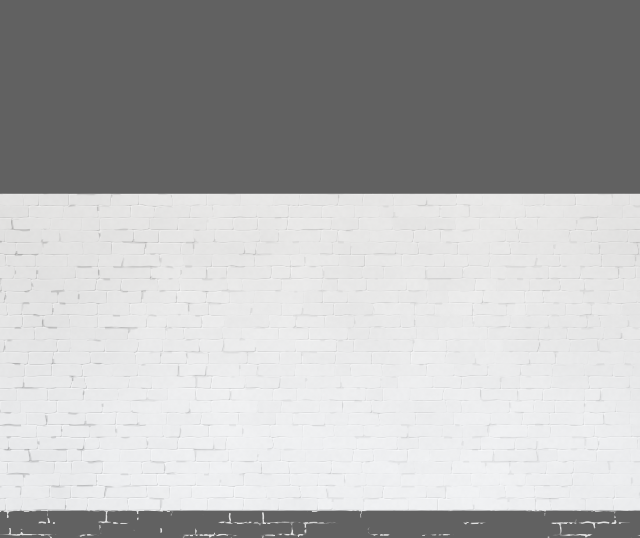
Reproduce this texture procedurally as a Shadertoy shader.

```glsl
// White painted brick wall between a plain grey field and a grey strip with worn flecks.
// Each course has joints at hashed positions; a rounded-box distance gives the relief,
// which is lit from the upper left and faded by noise like thick paint.

const vec3 GREY = vec3(0.38);
const vec3 FLECK = vec3(0.88);
const vec3 PAINT_WARM = vec3(0.905, 0.903, 0.900);
const vec3 PAINT_COOL = vec3(0.932, 0.936, 0.942);

const float WALL_BOTTOM = 0.051;
const float WALL_TOP = 0.640;
const float COURSES = 26.0;
const float BRICK_LENGTH = 0.058;
const float JOINT_HALF = 0.0008;
const float CORNER = 0.0035;

float hash(vec2 p) {
    vec3 q = fract(p.xyx * 0.1031);
    q += dot(q, q.yzx + 33.33);
    return fract((q.x + q.y) * q.z);
}

float noise(vec2 p) {
    vec2 i = floor(p), f = fract(p);
    f = f * f * (3.0 - 2.0 * f);
    return mix(mix(hash(i), hash(i + vec2(1, 0)), f.x),
               mix(hash(i + vec2(0, 1)), hash(i + vec2(1, 1)), f.x), f.y);
}

float fbm(vec2 p) {
    float sum = 0.0, gain = 0.5;
    for (int k = 0; k < 4; k++) {
        sum += gain * noise(p);
        p = p * 2.03 + 17.0;
        gain *= 0.5;
    }
    return sum / 0.9375;
}

// Position of an upright joint, in brick lengths
float jointAt(float index, float course) {
    float shift = 0.5 * mod(course, 2.0);
    return index + shift + 0.72 * (hash(vec2(index, course) + 51.0) - 0.5);
}

// x: signed distance to the brick, yz: brick index and course
vec3 brick(vec2 p, float courseHeight) {
    vec2 wobble = vec2(noise(p * 75.0), noise(p * 65.0 + 40.0)) - 0.5;
    p += wobble * vec2(0.004, 0.0028);
    float course = floor((p.y - WALL_BOTTOM) / courseHeight);
    float x = p.x / BRICK_LENGTH;
    float index = floor(x - 0.5 * mod(course, 2.0));
    if (x < jointAt(index, course)) index -= 1.0;
    else if (x >= jointAt(index + 1.0, course)) index += 1.0;

    vec2 low = vec2(jointAt(index, course) * BRICK_LENGTH,
                    WALL_BOTTOM + course * courseHeight);
    vec2 high = vec2(jointAt(index + 1.0, course) * BRICK_LENGTH, low.y + courseHeight);
    vec2 q = abs(p - 0.5 * (low + high)) - 0.5 * (high - low) + JOINT_HALF + CORNER;
    float d = length(max(q, 0.0)) + min(max(q.x, q.y), 0.0) - CORNER;
    return vec3(d, index, course);
}

float relief(vec2 p, float courseHeight, float bevel) {
    return smoothstep(-bevel, 0.5 * bevel, -brick(p, courseHeight).x);
}

vec3 paintedWall(vec2 p, float across, float courseHeight, float px) {
    // Broad light: brighter towards the lower middle, duller at the left
    float rise = (p.y - WALL_BOTTOM) / (WALL_TOP - WALL_BOTTOM);
    vec3 color = mix(PAINT_COOL, PAINT_WARM, smoothstep(0.1, 0.95, rise));
    color -= 0.022 * smoothstep(0.35, 0.0, across) + 0.014 * smoothstep(0.8, 1.0, across);
    color += 0.024 * (fbm(p * 9.0) - 0.5) + 0.018 * (fbm(p * 150.0) - 0.5);

    // Lit edges, partly filled with paint
    vec3 cell = brick(p, courseHeight);
    color += 0.012 * (hash(cell.yz + 90.0) - 0.5);
    vec2 toLight = max(0.0011, 0.4 * px) * vec2(-0.6, 0.8);
    float bevel = max(0.0016, 0.7 * px);
    float slope = relief(p - toLight, courseHeight, bevel)
                - relief(p + toLight, courseHeight, bevel);
    float strength = mix(0.3, 1.25, smoothstep(0.25, 0.75, noise(p * vec2(28.0, 44.0))));
    strength *= mix(1.2, 0.85, smoothstep(0.0, 0.6, across));
    color += strength * (0.028 * max(slope, 0.0) + 0.085 * min(slope, 0.0));

    // Open cracks along a few joints, mostly at the left
    float nearJoint = smoothstep(-0.0025, 0.0005, cell.x);
    float crack = smoothstep(0.68, 0.82, noise(p * vec2(60.0, 85.0) + 7.0));
    return color - 0.13 * nearJoint * crack * mix(1.0, 0.35, smoothstep(0.0, 0.45, across));
}

vec3 fleckedStrip(vec2 p, float courseHeight, float px) {
    float line = smoothstep(-0.6 * px - 0.0006, 0.0004, brick(p, courseHeight).x);
    float kept = smoothstep(0.57, 0.68, noise(p * vec2(24.0, 70.0) + 3.0));
    float broken = smoothstep(0.25, 0.6, noise(p * 230.0));
    return mix(GREY, FLECK, line * kept * broken);
}

void mainImage(out vec4 fragColor, in vec2 fragCoord) {
    vec2 p = fragCoord / iResolution.y;
    float across = fragCoord.x / iResolution.x;
    float px = 1.0 / iResolution.y;
    float courseHeight = (WALL_TOP - WALL_BOTTOM) / COURSES;

    vec3 color = fleckedStrip(p, courseHeight, px);
    vec3 wall = paintedWall(p, across, courseHeight, px);
    color = mix(color, wall, smoothstep(-0.5, 0.5, (p.y - WALL_BOTTOM) / px));
    color = mix(color, GREY, smoothstep(-0.5, 0.5, (p.y - WALL_TOP) / px));
    fragColor = vec4(color, 1.0);
}
```
